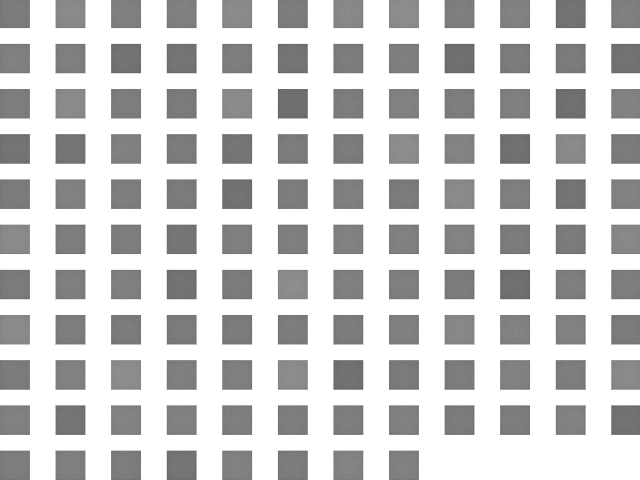
This pattern is drawn by a WebGL 2 fragment shader. Its source:

```glsl
#version 300 es
precision highp float;
// Grid of grainy grey squares on white, twelve by eleven, with a short last row.
uniform vec2 u_resolution;
out vec4 fragColor;

// Layout as fractions of the canvas, measured from the top left.
const vec2 PITCH = vec2(0.08684, 0.09416);
const vec2 SQUARE = vec2(0.0466, 0.0613);
const vec2 FIRST_CORNER = vec2(0.0, -0.0028);
const vec2 GRID = vec2(12.0, 11.0);
const float LAST_ROW_COUNT = 8.0;

const vec3 PAPER = vec3(1.0);
const vec3 DARK_GREY = vec3(0.442, 0.447, 0.444);
const vec3 MID_GREY = vec3(0.492, 0.496, 0.493);
const vec3 LIGHT_GREY = vec3(0.535, 0.537, 0.535);

float hash(vec2 p) {
  vec3 q = fract(p.xyx * vec3(0.1031, 0.1030, 0.0973));
  q += dot(q, q.yzx + 33.33);
  return fract((q.x + q.y) * q.z);
}

// Distance to the nearest scattered point.
float cellular(vec2 p) {
  vec2 cell = floor(p), f = fract(p);
  float nearest = 2.0;
  for (int y = -1; y <= 1; y++) {
    for (int x = -1; x <= 1; x++) {
      vec2 o = vec2(x, y);
      vec2 site = o + vec2(hash(cell + o), hash(cell + o + 71.7));
      nearest = min(nearest, length(site - f));
    }
  }
  return nearest;
}

float boxDistance(vec2 p, vec2 halfSize) {
  vec2 d = abs(p) - halfSize;
  return length(max(d, 0.0)) + min(max(d.x, d.y), 0.0);
}

// Mostly middle grey, with some dark and a few light squares.
vec3 squareTone(vec2 id) {
  float pick = hash(id + 19.3);
  float drift = hash(id + 47.1) - 0.5;
  vec3 tone = pick < 0.15 ? DARK_GREY : pick > 0.87 ? LIGHT_GREY : MID_GREY;
  return tone + 0.035 * drift;
}

// Fine grain, a paler middle and a slightly darker rim.
float surfaceShade(vec2 p, vec2 local, float inside) {
  float grain = 0.035 * (cellular(p * 260.0) - 0.45);
  float glow = 0.014 * (0.5 - dot(local, local));
  float rim = -0.03 * (1.0 - smoothstep(0.0, 0.0035, inside));
  return grain + glow + rim;
}

void main() {
  vec2 uv = gl_FragCoord.xy / u_resolution;
  vec2 aspect = vec2(u_resolution.x / u_resolution.y, 1.0);
  float pixel = 1.0 / u_resolution.y;

  // Repeat, with each cell centred on its square.
  vec2 fromTop = vec2(uv.x, 1.0 - uv.y);
  vec2 grid = (fromTop - FIRST_CORNER - 0.5 * SQUARE) / PITCH + 0.5;
  vec2 id = floor(grid);
  vec2 offset = (fract(grid) - 0.5) * PITCH;

  // Square mask, leaving the end of the last row empty.
  float d = boxDistance(offset * aspect, 0.5 * SQUARE * aspect);
  float mask = 1.0 - smoothstep(-0.6 * pixel, 0.6 * pixel, d);
  float count = id.y < GRID.y - 1.0 ? GRID.x : LAST_ROW_COUNT;
  mask *= step(id.x, count - 0.5) * step(id.y, GRID.y - 0.5);

  vec2 local = offset / (0.5 * SQUARE);
  vec3 grey = squareTone(id) + surfaceShade(uv * aspect, local, -d);
  fragColor = vec4(mix(PAPER, grey, mask), 1.0);
}
```
